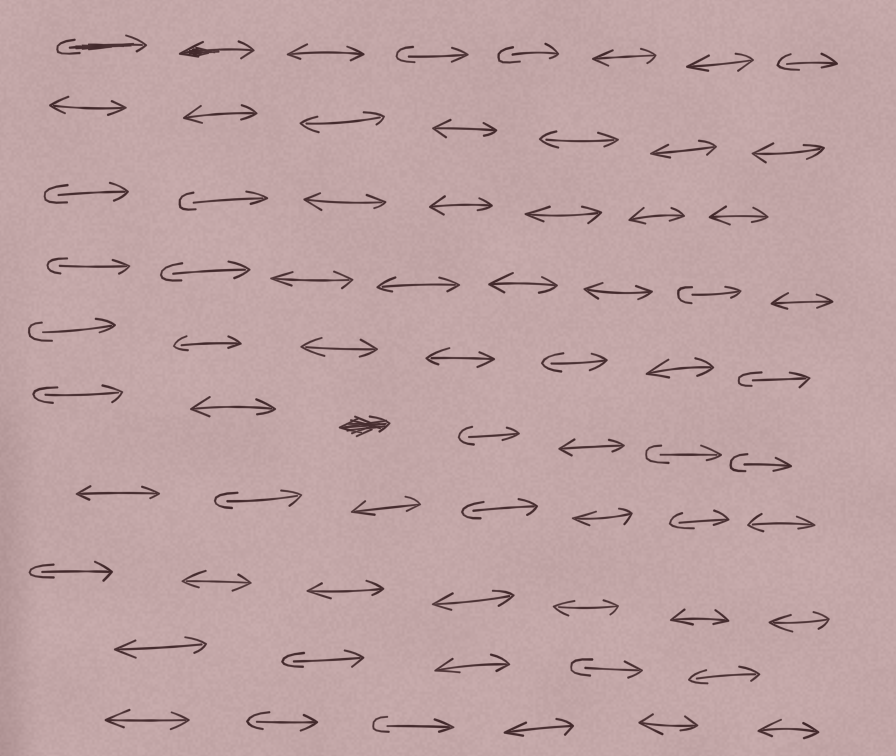
Write a WebGL 2 fragment shader that draws this pattern.

```glsl
#version 300 es
precision highp float;
// Ten uneven rows of hand-drawn double-headed arrows in dark pen on dusty pink paper.
// Each pixel finds its nearest row and arrow, then measures that arrow's strokes;
// a hash varies length, tilt, bend and heads.
#define PAPER vec3(0.763, 0.652, 0.655)
#define INK vec3(0.25, 0.15, 0.16)
#define PEN_HALF_WIDTH 0.14
#define HALF_LENGTH_LEFT 5.3
#define HALF_LENGTH_RIGHT 4.1
#define LENGTH_SPREAD 1.5
#define POSITION_JITTER vec2(0.8, 0.9)
#define TILT_RANGE 0.16
#define GRAIN 0.035

uniform vec2 u_resolution;
out vec4 fragColor;

// The sheet is 100 units high. Per row: first x, last x, first y, last y.
const vec4 ROW_SPAN[10] = vec4[10](
  vec4(13.7, 106.6, 94.1, 91.7), vec4(11.3, 103.9, 86.0, 79.6),
  vec4(11.3, 97.5, 74.2, 71.1), vec4(11.9, 105.9, 64.7, 60.3),
  vec4(9.3, 102.6, 56.0, 50.2), vec4(10.5, 100.3, 47.7, 38.6),
  vec4(15.9, 103.1, 35.0, 30.6), vec4(9.7, 105.9, 24.7, 17.4),
  vec4(21.3, 96.1, 14.0, 10.8), vec4(19.1, 104.2, 4.8, 3.5));
// Per row: number of arrows, and how far spacing tightens to the right.
const vec2 ROW_FILL[10] = vec2[10](
  vec2(8, 0.15), vec2(7, 0.17), vec2(7, 0.3), vec2(8, 0.14), vec2(7, 0.2),
  vec2(7, 0.4), vec2(7, 0.31), vec2(7, 0.19), vec2(5, 0.2), vec2(6, 0.07));

vec4 hash4(vec2 p) {
  vec4 q = fract(p.xyxy * vec4(0.1031, 0.1030, 0.0973, 0.1099));
  q += dot(q, q.wzxy + 33.33);
  return fract((q.xxyz + q.yzzw) * q.zywx);
}

float hash1(vec2 p) {
  vec3 q = fract(p.xyx * 0.1031);
  q += dot(q, q.yzx + 33.33);
  return fract((q.x + q.y) * q.z);
}

float noise(vec2 p) {
  vec2 i = floor(p), f = fract(p);
  f = f * f * (3.0 - 2.0 * f);
  float low = mix(hash1(i), hash1(i + vec2(1, 0)), f.x);
  float high = mix(hash1(i + vec2(0, 1)), hash1(i + vec2(1, 1)), f.x);
  return mix(low, high, f.y);
}

float segment(vec2 p, vec2 a, vec2 b) {
  vec2 ab = b - a;
  return length(p - a - ab * clamp(dot(p - a, ab) / dot(ab, ab), 0.0, 1.0));
}

// One head stroke from tip to tip + reach; roundness 0 is straight, 1 is a hook.
float barb(vec2 p, vec2 tip, vec2 reach, float roundness) {
  p -= tip;
  vec2 control = mix(reach * 0.5, vec2(-0.1 * reach.x, reach.y), roundness);
  float d = 1e3;
  vec2 last = vec2(0.0);
  for (int k = 1; k <= 4; k++) {
    float t = float(k) / 4.0;
    vec2 next = 2.0 * t * (1.0 - t) * control + t * t * reach;
    d = min(d, segment(p, last, next));
    last = next;
  }
  return d;
}

// Overlapping pen strokes that fill a flat diamond.
float scribble(vec2 p, vec2 size) {
  float d = 1e3;
  for (int k = 0; k < 7; k++) {
    float s = float(k) / 3.0 - 1.0;
    float wobble = fract(float(k) * 0.618) - 0.5;
    vec2 a = size * vec2(0.6 * abs(s) - 1.0, s);
    vec2 b = size * vec2(1.0 - 0.7 * s * s, 0.9 * wobble);
    d = min(d, segment(p, a, b));
  }
  return d;
}

float arrow(vec2 p, float halfLength, vec4 r, vec4 s) {
  p.y += (r.z - 0.5) * 0.7 * (p.x * p.x / (halfLength * halfLength) - 0.5);
  float hook = smoothstep(0.35, 0.95, s.x);
  vec2 tip = vec2(halfLength, 0.0);
  float d = segment(p, vec2(0.3 + hook * 1.6, 0.0) - tip, tip - vec2(0.6 * s.w, 0.0));
  // Only the head on this side of the middle can be close.
  if (p.x < 0.0) {
    d = min(d, barb(p, -tip, vec2(1.7 + 1.5 * s.y, 0.9 + 0.5 * r.x), hook));
    return min(d, barb(p, -tip, vec2(1.5 + 1.7 * s.z, -0.7 - 0.5 * r.y), hook));
  }
  d = min(d, barb(p, tip, vec2(-1.5 - 1.2 * s.w, 0.8 + 0.5 * s.z), 0.4 * r.w));
  return min(d, barb(p, tip, vec2(-1.0 - 1.4 * r.x, -0.6 - 0.6 * s.y), 0.4 * r.y));
}

// Distance to the nearest arrow on the sheet.
float arrows(vec2 p) {
  int row = 0;
  float nearest = 1e3, u = 0.0;
  vec4 span = ROW_SPAN[0];
  for (int k = 0; k < 10; k++) {
    vec4 c = ROW_SPAN[k];
    float v = (p.x - c.x) / (c.y - c.x);
    float gap = abs(p.y - mix(c.z, c.w, v));
    if (gap < nearest) { nearest = gap; row = k; u = v; span = c; }
  }
  if (nearest > 4.0) return 1e3;
  // Undo the tightening to get the arrow's index.
  float last = ROW_FILL[row].x - 1.0, bow = ROW_FILL[row].y, b = 1.0 + bow;
  float t = (b - sqrt(max(b * b - 4.0 * bow * u, 0.0))) / (2.0 * bow);
  float i = clamp(floor(t * last + 0.5), 0.0, last);
  t = i / last;
  vec4 r = hash4(vec2(i, row) + 3.7), s = hash4(vec2(row, i) + 41.3);
  vec2 q = p - mix(span.xz, span.yw, t + bow * t * (1.0 - t)) - (r.xy - 0.5) * POSITION_JITTER;
  if (abs(q.x) > 7.0 || abs(q.y) > 3.0) return 1e3;
  float tilt = 0.03 + (r.w - 0.5) * TILT_RANGE;
  q += tilt * vec2(q.y, -q.x);
  float halfLength = mix(HALF_LENGTH_LEFT, HALF_LENGTH_RIGHT, t) + (s.w - 0.5) * LENGTH_SPREAD;
  // Three arrows are gone over again with the pen.
  vec3 blot = vec3(0.0);
  if (row == 5 && i == 2.0) { blot = vec3(2.9, 1.3, 0.0); halfLength = 3.3; }
  if (row == 0 && i == 0.0) blot = vec3(4.2, 0.3, 0.0);
  if (row == 0 && i == 1.0) blot = vec3(2.2, 0.5, 1.8);
  float d = arrow(q, halfLength, r, s);
  if (blot.x > 0.0) d = min(d, scribble(q + vec2(blot.z, 0.0), blot.xy));
  return d;
}

void main() {
  vec2 p = gl_FragCoord.xy / u_resolution.y * 100.0;
  // Paper: fine grain, soft blotches and a shaded lower left edge.
  float tone = (noise(p * 3.0) - 0.5) * GRAIN + (noise(p * 0.12) - 0.5) * 0.02;
  tone -= 0.07 * (1.0 - smoothstep(0.0, 6.0, p.x)) * (1.0 - smoothstep(20.0, 75.0, p.y));
  // Ink: pen pressure changes width and darkness along each stroke.
  float pressure = noise(p * 0.7 + 19.0);
  float penWidth = PEN_HALF_WIDTH * (0.8 + 0.4 * pressure);
  float soft = 75.0 / u_resolution.y;
  float ink = 1.0 - smoothstep(penWidth - soft, penWidth + soft, arrows(p));
  fragColor = vec4(mix(PAPER + tone, INK, ink * (0.85 + 0.15 * pressure)), 1.0);
}
```
